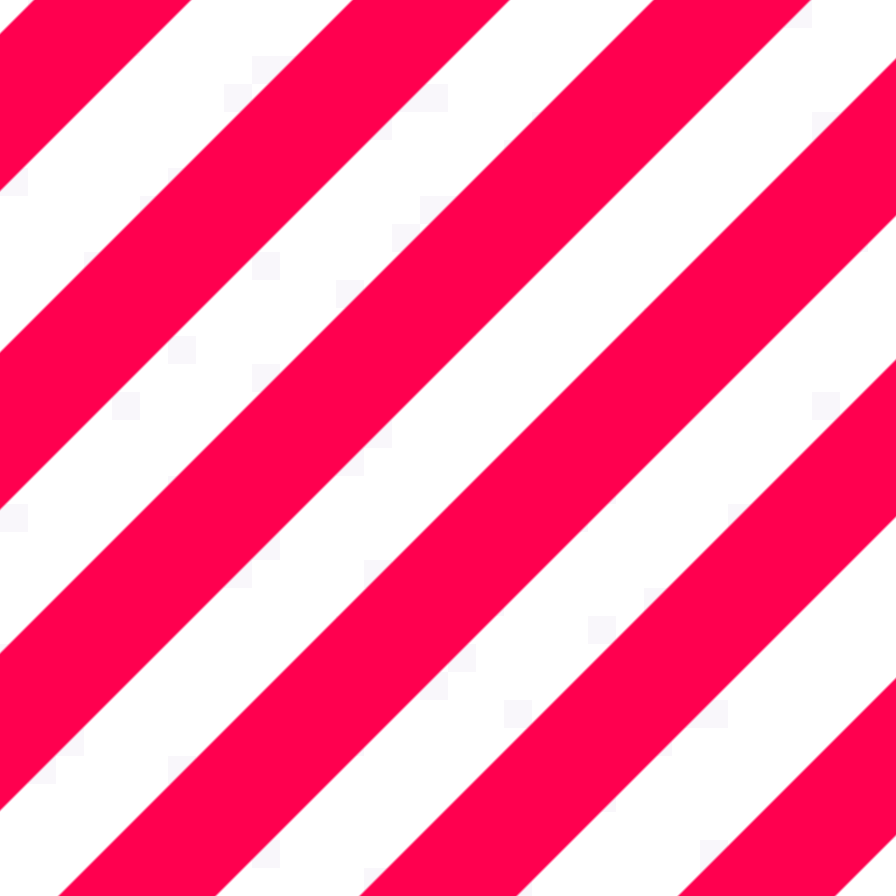
A WebGL 1 fragment shader for this pattern:

```glsl
precision highp float;
// Diagonal candy stripes: six red bands rising to the right on white.
// Bands are a folded repeat along x - y; the outermost pair sits slightly
// further out, and faint square compression blotches tint the white by edges.

uniform vec2 u_resolution;

#define RED vec3(1.0, 0.0, 0.31)
#define WHITE vec3(1.0)
#define BLOTCH vec3(0.975, 0.97, 0.985)
#define CENTRE 0.985        // middle of the central white gap
#define PITCH 0.336         // spacing between band centres
#define BAND_WIDTH 0.1755   // measured horizontally
#define OUTER_SHIFT 0.0195  // extra gap before the outermost bands
#define SOFTNESS 0.0025     // half width of the edge blend
#define BLOCKS 32.0         // blotch cells across the canvas
#define BLOTCH_REACH 0.032  // how far blotches stray from an edge
#define BLOTCH_CHANCE 0.2

float hash(vec2 cell) {
    vec3 p = fract(cell.xyx * 0.1031);
    p += dot(p, p.yzx + 33.33);
    return fract((p.x + p.y) * p.z);
}

// Signed horizontal distance to the nearest band edge, negative inside.
float bandDistance(vec2 p) {
    float across = abs(p.x + 1.0 - p.y - CENTRE);
    across -= OUTER_SHIFT * step(2.0 * PITCH + 0.5 * OUTER_SHIFT, across);
    return abs(mod(across, PITCH) - 0.5 * PITCH) - 0.5 * BAND_WIDTH;
}

// Scattered square cells that hug the band edges.
float blotchMask(vec2 p) {
    vec2 cell = floor(p * BLOCKS);
    float nearEdge = step(abs(bandDistance((cell + 0.5) / BLOCKS)), BLOTCH_REACH);
    return nearEdge * step(hash(cell), BLOTCH_CHANCE);
}

void main() {
    vec2 p = gl_FragCoord.xy / u_resolution;

    // Paper with its faint blotches
    vec3 colour = mix(WHITE, BLOTCH, blotchMask(p));

    // Red bands with a soft edge at least a pixel wide
    float blend = max(SOFTNESS, 1.0 / min(u_resolution.x, u_resolution.y));
    float band = 1.0 - smoothstep(-blend, blend, bandDistance(p));
    colour = mix(colour, RED, band);

    gl_FragColor = vec4(colour, 1.0);
}
```
